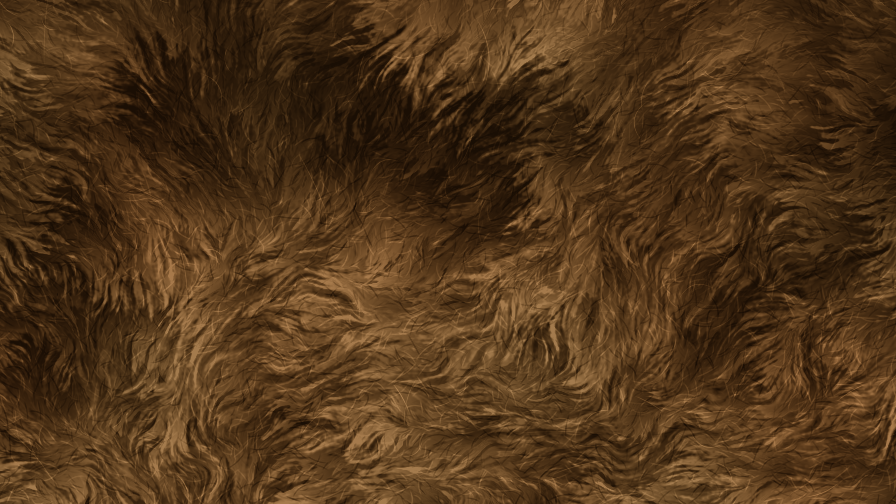
This texture is drawn by a Shadertoy shader. Its source:

```glsl
#define PATCH_SCALE 2.6
#define PATCH_CONTRAST 2.9
#define TUFT_SCALE 13.0
#define TUFT_CONTRAST 1.6
#define FIBRE_SCALE 185.0
#define FIBRE_LENGTH 0.05
#define FIBRE_CONTRAST 6.5
#define STRAND_CELL 0.025
#define STRAND_WIDTH 0.0014
#define STRAND_CONTRAST 0.9
#define FUR_COLOUR vec3(0.288, 0.186, 0.083)
#define TONE_RATE vec3(0.37, 0.43, 0.58)

float hash(vec2 p) {
    vec3 q = fract(p.xyx * 0.1031);
    q += dot(q, q.yzx + 33.33);
    return fract((q.x + q.y) * q.z);
}

// Value noise, centred on zero
float noise(vec2 p) {
    vec2 i = floor(p), f = fract(p);
    f = f * f * (3.0 - 2.0 * f);
    float low = mix(hash(i), hash(i + vec2(1, 0)), f.x);
    float high = mix(hash(i + vec2(0, 1)), hash(i + vec2(1, 1)), f.x);
    return mix(low, high, f.y) - 0.5;
}

vec2 heading(float angle) {
    return vec2(cos(angle), sin(angle));
}

// Lie of the fur: steep on the left, sweeping up to the right, ruffled in tufts
float flowAngle(vec2 p) {
    float lean = mix(2.0, 0.55, smoothstep(0.0, 0.8, p.x));
    float ruffle = mix(1.9, 1.1, smoothstep(0.3, 0.8, p.y));
    return lean + 2.0 * noise(p * 3.1 + 40.0)
         + ruffle * (noise(p * 10.0 + 71.0) + 0.8 * noise(p * 24.0 + 13.0));
}

// Noise averaged along the flow: x is fine fibre, y is coarse locks
vec2 fibres(vec2 p) {
    const int STEPS = 7;
    float stride = FIBRE_LENGTH / float(2 * STEPS);
    vec2 sum = vec2(0);
    for (int side = -1; side <= 1; side += 2) {
        vec2 q = p;
        for (int i = 0; i < STEPS; i++) {
            q += float(side) * stride * heading(flowAngle(q));
            sum += vec2(noise(q * FIBRE_SCALE), noise(q * FIBRE_SCALE * 0.42 + 19.0));
        }
    }
    return sum / float(2 * STEPS);
}

// One layer of curved, tapered hairs; returns a signed tone
float strands(vec2 p, float size, float width, float density, float curl, float bias, float seed) {
    float pixel = 0.5 / iResolution.y;
    vec2 cell = floor(p / size);
    float tone = 0.0;
    for (int j = -1; j <= 1; j++) {
        for (int i = -1; i <= 1; i++) {
            vec2 id = cell + vec2(i, j);
            vec2 key = id + seed * 37.0;
            if (hash(key + 3.7) > density) continue;
            vec2 middle = (id + vec2(hash(key), hash(key + 11.3))) * size;
            vec2 dir = heading(flowAngle(middle) + 1.9 * (hash(key + 23.1) - 0.5));
            vec2 d = p - middle;
            d = vec2(dot(d, dir), dot(d, vec2(-dir.y, dir.x)));
            float halfLength = size * mix(0.4, 0.9, hash(key + 31.9));
            float t = d.x / halfLength;
            float bend = curl * (hash(key + 47.3) - 0.5);
            float offset = abs(d.y + bend * halfLength * (t * t - 0.3));
            float mask = 1.0 - smoothstep(max(width - pixel, 0.0), width + pixel, offset);
            mask *= 1.0 - smoothstep(0.45, 1.0, abs(t));
            tone += mask * (2.0 * hash(key + 59.7) - 1.0 + bias);
        }
    }
    return tone;
}

void mainImage(out vec4 fragColor, in vec2 fragCoord) {
    vec2 p = fragCoord / iResolution.y;
    vec2 fibre = fibres(p);

    // Broad patches, with edges broken up along the hair
    vec2 q = p + heading(flowAngle(p)) * (fibre.x * 0.35 + fibre.y * 0.15);
    float tone = PATCH_CONTRAST * (noise(q * PATCH_SCALE + 7.0)
               + 0.6 * noise(q * PATCH_SCALE * 2.1 + 53.0));
    float band = (p.y - 0.62) / 0.2;
    tone += 0.14 - 0.4 * exp(-band * band);

    // Tufts
    tone += TUFT_CONTRAST * (noise(q * TUFT_SCALE) + 0.7 * noise(q * TUFT_SCALE * 2.3 + 5.0));

    // Fibres and separate hairs, softer towards the top
    float detail = FIBRE_CONTRAST * (fibre.x + 0.35 * fibre.y);
    for (int layer = 0; layer < 6; layer++) {
        float k = float(layer);
        vec2 shift = vec2(0.37, 0.61) * k * STRAND_CELL * 0.2;
        detail += STRAND_CONTRAST
                * strands(p + shift, STRAND_CELL * (1.0 + 0.1 * k), STRAND_WIDTH, 0.9, 0.7, 0.0, k + 1.0);
    }
    tone += detail * (1.0 - 0.4 * smoothstep(0.6, 1.0, p.y));

    // Sparse stray hairs, short and long
    tone += 0.7 * strands(p, 0.05, 0.0009, 0.2, 1.2, 0.8, 9.0);
    tone += 0.6 * strands(p, 0.1, 0.0009, 0.2, 0.9, 1.0, 10.0);

    // Tone to colour: highlights held back, slight drift of hue
    tone = clamp(tone, -2.5, 2.6);
    tone -= 0.07 * (tone * tone - 1.0);
    vec3 colour = FUR_COLOUR * exp(TONE_RATE * tone);
    colour *= 1.0 + vec3(0.05, -0.03, -0.08) * noise(p * 3.7 + 90.0);
    fragColor = vec4(colour, 1.0);
}
```
